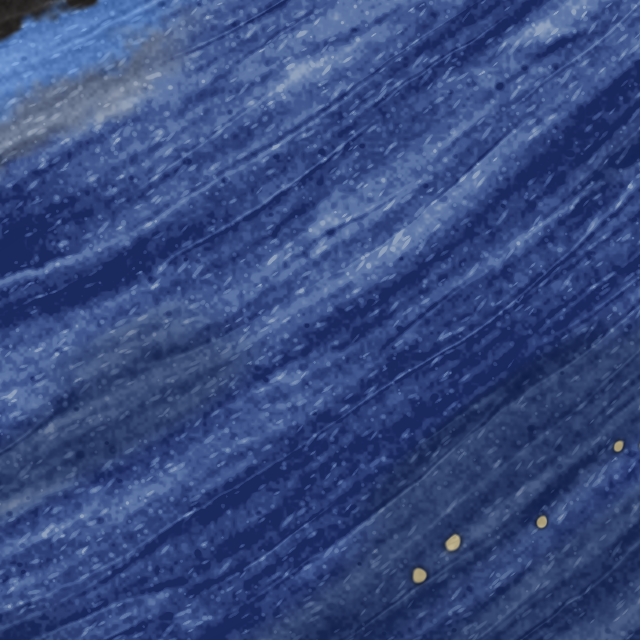
Reproduce this texture procedurally as a WebGL 2 fragment shader.

```glsl
#version 300 es
precision highp float;
// Thick blue oil paint dragged in curved diagonal bristle strokes, with pale flecks and ochre specks.

uniform vec2 u_resolution;
out vec4 fragColor;

// Palette
const vec3 DARK  = vec3(0.10, 0.16, 0.37);
const vec3 DEEP  = vec3(0.18, 0.25, 0.47);
const vec3 MID   = vec3(0.25, 0.34, 0.56);
const vec3 LIGHT = vec3(0.36, 0.46, 0.65);
const vec3 PALE  = vec3(0.56, 0.63, 0.74);
const vec3 SLATE = vec3(0.16, 0.22, 0.36);
const vec3 GREY  = vec3(0.38, 0.42, 0.49);
const vec3 SKY   = vec3(0.28, 0.45, 0.70);
const vec3 OCHRE = vec3(0.68, 0.63, 0.49);
const vec3 BROWN = vec3(0.12, 0.11, 0.11);

// Stroke shape: slope at the left edge and how it steepens to the right
const float SLOPE = 0.45;
const float BEND = 0.20;

// Strength of each layer of tone
const float BROAD = 1.20;
const float STREAK = 1.15;
const float BRISTLE = 0.85;
const float GRAIN = 0.85;
const float CREASE = 1.30;
const float FLECK = 1.50;

// Ochre specks: cells per unit along the stroke, band centre, radius
const float SPECK_RATE = 9.0;
const float SPECK_BAND = -0.32;
const float SPECK_SIZE = 0.014;

vec2 hash2(vec2 p) {
    vec3 q = fract(p.xyx * vec3(0.1031, 0.1030, 0.0973));
    q += dot(q, q.yzx + 33.33);
    return fract((q.xx + q.yz) * q.zy);
}

// Smooth value noise from -1 to 1
float noise(vec2 p) {
    vec2 i = floor(p), f = fract(p);
    f = f * f * (3.0 - 2.0 * f);
    float low = mix(hash2(i).x, hash2(i + vec2(1, 0)).x, f.x);
    float high = mix(hash2(i + vec2(0, 1)).x, hash2(i + vec2(1, 1)).x, f.x);
    return 2.0 * mix(low, high, f.y) - 1.0;
}

// Cellular flecks: soft blobs in a random share of the cells
float flecks(vec2 p, float share) {
    vec2 cell = floor(p);
    float sum = 0.0;
    for (int y = -1; y <= 1; y++) {
        for (int x = -1; x <= 1; x++) {
            vec2 id = cell + vec2(x, y);
            vec2 pick = hash2(id + 71.0);
            float radius = mix(0.25, 0.60, pick.y);
            float d = length(p - id - hash2(id));
            sum = max(sum, step(pick.x, share) * smoothstep(radius, radius * 0.3, d));
        }
    }
    return sum;
}

// Raised edge along the zero line of a noise field: lit side and shaded side
float crease(float n) {
    float lit = (n - 0.06) / 0.06;
    float shade = (n + 0.08) / 0.08;
    return exp(-lit * lit) - 0.9 * exp(-shade * shade);
}

// Paint colour for a tone centred on zero
vec3 paint(float tone) {
    vec3 c = mix(DARK, DEEP, smoothstep(-1.5, -0.5, tone));
    c = mix(c, MID, smoothstep(-0.5, 0.4, tone));
    c = mix(c, LIGHT, smoothstep(0.4, 1.4, tone));
    return mix(c, PALE, smoothstep(1.5, 3.1, tone));
}

void main() {
    vec2 p = gl_FragCoord.xy / u_resolution;

    // Stroke frame: x runs along the bristles, y across them
    vec2 s = vec2(0.85 * p.x + 0.5 * p.y, p.y - SLOPE * p.x - BEND * p.x * p.x);
    vec2 w = s;
    w.y += 0.008 * sin(7.0 * s.x + 9.0 * s.y) + 0.004 * sin(17.0 * s.x - 23.0 * s.y);
    w.y += 0.0025 * noise(s * 32.0);

    // Layered streaks and grain
    float tone = 0.6 * (s.y - 0.21) - 0.08;
    tone += BROAD * noise(w * vec2(1.6, 10.0) + 3.7);
    tone += STREAK * noise(w * vec2(2.4, 29.0) + 17.0);
    tone += BRISTLE * noise(w * vec2(7.0, 74.0) + 41.0);
    tone += GRAIN * (0.65 * noise(p * 175.0) + 0.6 * noise(p * 90.0 + 9.0));

    // Ridges left between strokes
    float broken = smoothstep(-0.35, 0.45, noise(s * vec2(5.0, 12.0) + 63.0));
    tone += CREASE * broken * crease(noise(w * vec2(1.3, 12.0) + 29.0));
    tone += 0.7 * CREASE * (1.0 - broken) * crease(noise(w * vec2(1.8, 19.0) + 87.0));

    // Pale flecks: long dabs, slanted dabs and dots
    tone += FLECK * flecks(w * vec2(38.0, 95.0), 0.12);
    tone += FLECK * flecks((s + vec2(0.0, -0.35 * s.x)) * vec2(30.0, 85.0) + 50.0, 0.06);
    tone += 0.8 * FLECK * flecks(p * 95.0, 0.10);
    tone -= 1.2 * flecks(p * vec2(52.0, 60.0) + 30.0, 0.03);
    vec3 color = paint(tone);

    // Dull slate passages low in the sheet
    float dull = smoothstep(0.1, 0.7, noise(s * vec2(2.5, 8.0) + 5.0) + 0.3 - 1.1 * s.y);
    color = mix(color, SLATE + 0.045 * tone, 0.6 * dull);

    // Bright and greyed dabs, then bare ground, in the upper left corner
    float ragged = s.y + 0.025 * noise(p * 22.0) + 0.01 * noise(p * 70.0);
    float corner = smoothstep(0.34, 0.20, p.x + 0.02 * noise(p * 30.0));
    float dab = corner * smoothstep(0.73, 0.78, ragged);
    vec3 dabColor = mix(GREY, SKY, smoothstep(0.80, 0.85, ragged)) + 0.06 * tone;
    color = mix(color, dabColor, 0.75 * dab);
    color = mix(color, BROWN + 0.03 * tone, smoothstep(0.92, 0.95, ragged));

    // Ochre specks scattered along one lower stroke
    for (int k = -1; k <= 1; k++) {
        float id = floor(s.x * SPECK_RATE) + float(k);
        vec2 r = hash2(vec2(id, 12.0));
        vec2 centre = vec2((id + r.x) / SPECK_RATE, SPECK_BAND + 0.11 * (r.y - 0.5));
        float d = length((s - centre) * vec2(1.0, 0.9)) + 0.003 * noise(p * 80.0);
        float size = SPECK_SIZE * mix(0.6, 1.0, r.y) * step(0.55, centre.x);
        color *= 1.0 - 0.35 * smoothstep(size * 1.6, size * 0.8, d) * step(0.001, size);
        float speck = 1.0 - smoothstep(size * 0.6, size + 0.0001, d);
        color = mix(color, OCHRE + 0.04 * tone, speck * step(0.001, size));
    }

    fragColor = vec4(clamp(color, 0.0, 1.0), 1.0);
}
```
